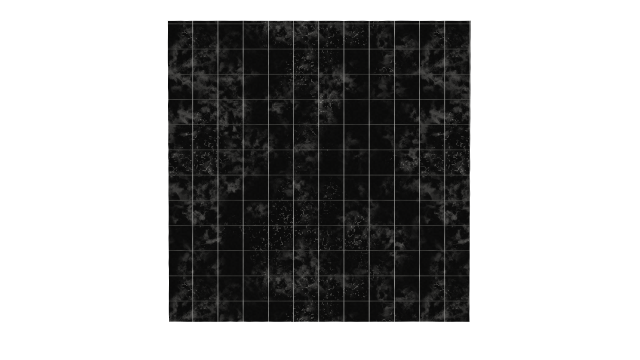
This texture is drawn by a Shadertoy shader. Its source:

```glsl
// A sheet of black, weathered square tiles, twelve by twelve, on plain white.
// Thin pale joints are filtered by pixel coverage; the stains are wrapping
// value noise that repeats every ten tiles, and the white border tiles freely.

float hash(vec2 cell) {
    uvec2 q = uvec2(cell) * uvec2(1597u, 3812u) + 977u;
    uint n = (q.x ^ (q.y * 2531u)) * 747797u;
    n = ((n >> 15) ^ n) * 277803u;
    n = ((n >> 13) ^ n) * 668265u;
    return float((n >> 8) & 65535u) / 65535.0;
}

// Value noise on the unit square, wrapping after a whole number of cells
float noise(vec2 s, float cells) {
    vec2 x = s * cells, i = floor(x), f = x - i;
    f = f * f * (3.0 - 2.0 * f);
    vec2 a = mod(i, cells), b = mod(i + 1.0, cells);
    return mix(mix(hash(a), hash(vec2(b.x, a.y)), f.x),
               mix(hash(vec2(a.x, b.y)), hash(b), f.x), f.y);
}

float fbm(vec2 s, float cells) {
    float sum = 0.0, amp = 0.5;
    for (int i = 0; i < 5; i++) {
        sum += amp * noise(s, cells);
        cells *= 2.0;
        amp *= 0.5;
    }
    return sum / 0.97;
}

// Share of a pixel covered by a joint at whole numbers
float joint(float x, float width, float pixel) {
    float d = abs(x - floor(x + 0.5));
    return clamp(0.5 * (width + pixel) - d, 0.0, min(width, pixel)) / pixel;
}

void mainImage(out vec4 fragColor, in vec2 fragCoord) {
    // Tile units: joints lie on whole numbers
    float pixel = 1.0 / (0.07 * iResolution.y);
    vec2 p = vec2(fragCoord.x - 0.5 * iResolution.x, fragCoord.y - 0.0937 * iResolution.y) * pixel;
    p.x += 6.05;
    vec2 s = p / 10.0;

    // Stains: broad clouds broken up by fine grain and speckled crusts
    vec2 warp = vec2(fbm(s, 14.0), fbm(s + 0.37, 14.0)) - 0.5;
    float cloud = smoothstep(0.38, 0.78, fbm(s + 0.06 * warp, 11.0));
    float grain = smoothstep(0.34, 0.8, fbm(s + 0.03 * warp, 56.0));
    float lace = smoothstep(0.1, 0.0, abs(fbm(s, 64.0) - 0.5));
    float crust = lace * smoothstep(0.54, 0.72, fbm(s + 0.61, 8.0));
    float speck = smoothstep(0.35, 0.9, noise(s, 170.0));
    float shade = 0.037 + 0.24 * cloud * grain + 0.22 * crust * speck + 0.015 * noise(s, 150.0);
    vec3 color = shade * vec3(1.01, 1.0, 0.975);

    // Joints: bright upright ones over faint level ones, unevenly worn
    float wear = 0.6 + 0.8 * fbm(s + 0.2, 24.0);
    color = mix(color, vec3(0.27, 0.27, 0.26) * wear, joint(p.y, 0.026, pixel));
    color = mix(color, vec3(0.62, 0.62, 0.61) * wear, joint(p.x, 0.027, pixel));

    // Sheet outline: slightly narrower at the foot, with a faintly rough rim
    vec2 halfSize = vec2(5.96 + 0.004 * p.y, 5.97);
    vec2 rim = abs(p - vec2(6.02, 6.15)) - halfSize;
    float edge = max(rim.x, rim.y) + 0.014 * (noise(s, 40.0) - 0.5);
    color = mix(color, vec3(1.0), clamp(edge / pixel + 0.5, 0.0, 1.0));

    fragColor = vec4(color, 1.0);
}
```
